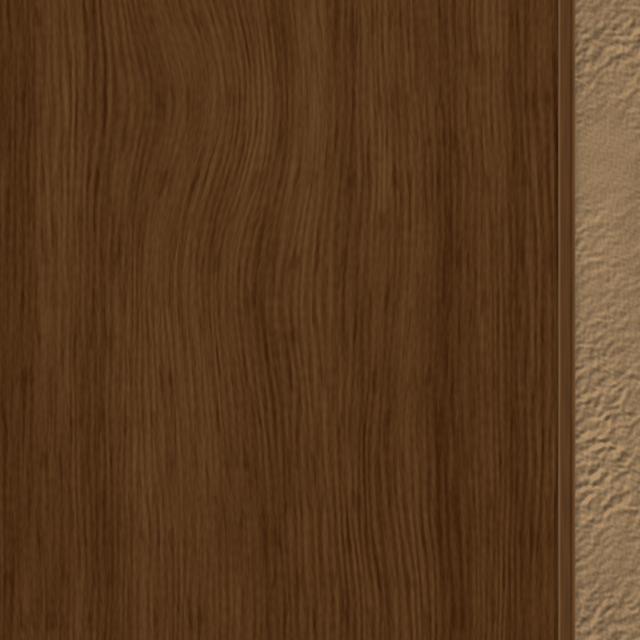
Reproduce this texture procedurally as a WebGL 2 fragment shader.

```glsl
#version 300 es
precision highp float;
// A brown wood panel with vertical grain, a narrow trim and rough plaster on the right.

uniform vec2 u_resolution;
out vec4 fragColor;

const vec3 WOOD_DARK = vec3(0.270, 0.155, 0.065);
const vec3 WOOD_LIGHT = vec3(0.375, 0.250, 0.135);
const vec3 TRIM = vec3(0.345, 0.225, 0.125);
const vec3 TRIM_GLINT = vec3(0.490, 0.360, 0.240);
const vec3 PLASTER = vec3(0.555, 0.450, 0.330);
const float PANEL_EDGE = 0.874;
const float TRIM_EDGE = 0.899;
const float RING_COUNT = 86.0;
const float RELIEF = 0.30;
const float TAU = 6.2831853;

// Random unit gradient for a lattice cell
vec2 cellGradient(ivec2 cell) {
    uvec2 q = uvec2(cell) * uvec2(1597334673u, 3812015801u);
    uint h = (q.x ^ q.y) * 1597334673u;
    h = (h ^ (h >> 15)) * 2246822519u;
    h ^= h >> 13;
    float a = float(h & 65535u) / 65536.0 * TAU;
    return vec2(cos(a), sin(a));
}

float gradientNoise(vec2 p) {
    vec2 i = floor(p), f = p - i;
    ivec2 c = ivec2(i);
    vec2 u = f * f * f * (f * (f * 6.0 - 15.0) + 10.0);
    float a = dot(cellGradient(c), f);
    float b = dot(cellGradient(c + ivec2(1, 0)), f - vec2(1, 0));
    float d = dot(cellGradient(c + ivec2(0, 1)), f - vec2(0, 1));
    float e = dot(cellGradient(c + ivec2(1, 1)), f - vec2(1, 1));
    return 1.4 * mix(mix(a, b, u.x), mix(d, e, u.x), u.y);
}

// Soft elliptical spot
float spot(vec2 p, vec2 centre, vec2 size) {
    vec2 d = (p - centre) / size;
    return exp(-0.5 * dot(d, d));
}

// Sideways bend of the grain: slanted figure in three places
float grainBend(vec2 p) {
    float bend = -0.30 * (p.y - 0.70) * spot(p, vec2(0.37, 0.70), vec2(0.09, 0.16));
    bend += 0.16 * (p.y - 0.14) * spot(p, vec2(0.61, 0.14), vec2(0.09, 0.15));
    bend += 0.20 * (p.y - 0.95) * spot(p, vec2(0.26, 0.95), vec2(0.07, 0.12));
    return bend + 0.007 * gradientNoise(p * vec2(4.0, 2.5) + 7.0);
}

vec3 wood(vec2 p) {
    vec2 g = vec2(p.x + grainBend(p), p.y);

    // Broad light and dark bands
    float tone = 0.50 + 0.10 * (p.y - 0.5);
    tone += 0.30 * gradientNoise(g * vec2(15.0, 1.3) + 3.0);
    tone += 0.22 * gradientNoise(g * vec2(38.0, 1.8) + 19.0);
    tone += 0.22 * spot(p, vec2(0.44, 0.76), vec2(0.09, 0.20));
    tone += 0.18 * spot(p, vec2(0.26, 0.48), vec2(0.06, 0.30));
    tone += 0.18 * spot(p, vec2(0.61, 0.62), vec2(0.025, 0.35));
    tone += 0.14 * spot(p, vec2(0.075, 0.60), vec2(0.020, 0.35));
    tone -= 0.25 * spot(p, vec2(0.00, 0.40), vec2(0.030, 0.50));
    tone -= 0.22 * spot(p, vec2(0.33, 0.64), vec2(0.025, 0.08));
    tone -= 0.24 * spot(p, vec2(0.56, 0.48), vec2(0.030, 0.20));
    tone -= 0.20 * spot(p, vec2(0.78, 0.25), vec2(0.090, 0.32));

    // Growth lines with uneven spacing and strength
    float wander = 1.3 * gradientNoise(g * vec2(13.0, 1.5) + 31.0)
                 + 0.35 * gradientNoise(g * vec2(50.0, 9.0));
    float strength = 0.19 + 0.16 * gradientNoise(g * vec2(10.0, 3.0) + 47.0);
    strength += 0.14 * spot(p, vec2(0.60, 0.12), vec2(0.08, 0.12));
    tone += strength * sin(TAU * (g.x * RING_COUNT + wander));

    // Fibres and short pores
    tone += 0.30 * gradientNoise(g * vec2(170.0, 9.0) + 61.0);
    tone += 0.24 * gradientNoise(g * vec2(240.0, 75.0) + 83.0);
    float pore = gradientNoise(g * vec2(120.0, 16.0) + 101.0);
    tone -= 0.32 * smoothstep(0.25, 0.60, pore);
    return mix(WOOD_DARK, WOOD_LIGHT, clamp(tone, -0.30, 1.30));
}

// Plaster height: slanted ridges, lumps and grit
float plasterHeight(vec2 p) {
    vec2 q = vec2(p.x + 0.7 * p.y, p.y - 0.6 * p.x);
    q += 0.007 * gradientNoise(p * 32.0);
    float rough = 0.55 + 0.8 * gradientNoise(p * vec2(9.0, 6.0) + 13.0);
    rough *= 1.0 - 0.7 * spot(p, vec2(0.98, 0.60), vec2(0.035, 0.09));
    float h = 0.40 * gradientNoise(p * 22.0);
    h += rough * gradientNoise(q * vec2(36.0, 70.0));
    h += 0.6 * rough * gradientNoise(q * vec2(85.0, 120.0) + 9.0);
    return h + 0.22 * gradientNoise(p * 200.0);
}

vec3 plaster(vec2 p) {
    vec2 step_ = vec2(-0.0018, 0.0026);
    float slope = plasterHeight(p - step_) - plasterHeight(p + step_);
    float light = 1.0 + clamp(RELIEF * slope, -0.36, 0.22);
    light += 0.06 * gradientNoise(p * vec2(8.0, 4.0) + 5.0);
    light *= 0.90 + 0.10 * smoothstep(TRIM_EDGE, TRIM_EDGE + 0.012, p.x);
    return PLASTER * light;
}

void main() {
    vec2 p = gl_FragCoord.xy / u_resolution;
    float aa = 0.75 / u_resolution.x;

    // Trim: lit seam, flat face, dark groove and lit outer edge
    float fibre = gradientNoise(p * vec2(180.0, 12.0));
    vec3 trim = TRIM * (1.0 + 0.10 * fibre);
    trim *= 1.0 - 0.20 * smoothstep(0.003, 0.0, abs(p.x - 0.892));
    trim = mix(trim, TRIM_GLINT, 0.65 * smoothstep(0.894, TRIM_EDGE, p.x));

    vec3 color = wood(p);
    color *= 1.0 - 0.18 * smoothstep(0.006, 0.0, abs(p.x - PANEL_EDGE + 0.005));
    color = mix(color, trim, smoothstep(-aa, aa, p.x - PANEL_EDGE));
    float seam = 1.0 - smoothstep(0.0005, 0.0005 + 2.0 * aa, abs(p.x - PANEL_EDGE));
    color = mix(color, TRIM_GLINT, 0.75 * seam);
    color = mix(color, plaster(p), smoothstep(-aa, aa, p.x - TRIM_EDGE));
    fragColor = vec4(color, 1.0);
}
```
